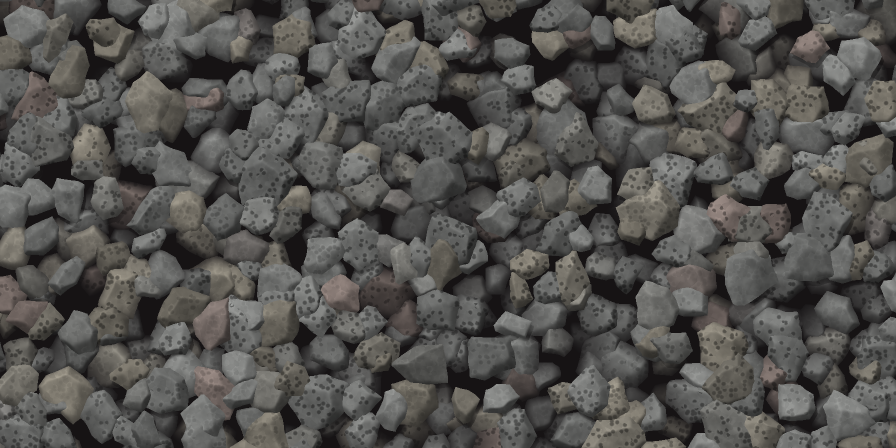
Give the GLSL for this texture, as a WebGL 1 fragment shader.

```glsl
precision highp float;
uniform vec2 u_resolution;

const float TAU = 6.28319;
const float STONES_HIGH = 11.5;
const vec3 LIGHT = vec3(-0.25, 0.55, 0.8);
const vec3 GREY = vec3(0.99, 1.0, 0.985);
const vec3 BEIGE = vec3(1.06, 1.02, 0.93);
const vec3 RUST = vec3(1.02, 0.92, 0.88);
const vec3 GAP = vec3(0.085, 0.075, 0.08);

struct Stone {
  float height;
  vec2 slope;
  vec3 seed;
};

vec3 hash3(vec2 p) {
  vec3 q = fract(p.xyx * vec3(0.1031, 0.103, 0.0973));
  q += dot(q, q.yxz + 33.33);
  return fract((q.xxy + q.yzz) * q.zyx);
}

// Layered, turned sines
vec2 waves(vec2 p) {
  vec2 sum = vec2(0.0);
  float amp = 0.5;
  for (int i = 0; i < 4; i++) {
    p = mat2(1.3, 1.1, -1.1, 1.3) * p + 1.7;
    sum += amp * sin(p + 1.3 * sin(p.yx));
    amp *= 0.65;
  }
  return sum;
}

// Cellular grains: distance to the nearest, and its random value
vec2 grains(vec2 p) {
  vec2 cell = floor(p);
  vec2 nearest = vec2(9.0, 0.0);
  for (int y = -1; y <= 1; y++) {
    for (int x = -1; x <= 1; x++) {
      vec2 id = cell + vec2(float(x), float(y));
      vec3 r = hash3(id + 41.0);
      float d = length(id + r.xy - p);
      if (d < nearest.x) nearest = vec2(d, r.z);
    }
  }
  return nearest;
}

// Faceted rock: height, slope, and distance inside its outline
vec4 rock(vec2 q, vec3 seed, float radius, float aspect) {
  float blend = 26.0;
  float outline = 9.0;
  vec2 tilt = (seed.yz - 0.5) * 0.9;
  float sum = exp(-blend * (0.45 * radius + dot(q, tilt)));
  vec2 slope = tilt * sum;
  for (int i = 0; i < 7; i++) {
    vec3 r = hash3(seed.xy * 91.0 + float(i) * 7.3);
    float a = (float(i) + 0.8 * r.x) * TAU / 7.0;
    float reach = radius * length(vec2(cos(a), aspect * sin(a)));
    vec2 dir = vec2(cos(a + seed.x * TAU), sin(a + seed.x * TAU));
    float inside = reach * (0.78 + 0.3 * r.y) - dot(q, dir);
    float steep = mix(0.7, 2.4, r.z);
    float w = exp(min(-blend * (inside * steep + 0.04), 40.0));
    outline = min(outline, inside);
    slope -= dir * steep * w;
    sum += w;
  }
  return vec4(-log(sum) / blend, slope / sum, outline);
}

// Topmost stone of two scattered layers
Stone pile(vec2 p) {
  Stone top = Stone(0.0, vec2(0.0), vec3(0.5));
  p += 0.045 * waves(p * 1.6);
  for (int layer = 0; layer < 2; layer++) {
    vec2 shifted = p + float(layer) * vec2(37.5, 53.4);
    for (int y = -1; y <= 1; y++) {
      for (int x = -1; x <= 1; x++) {
        vec2 id = floor(shifted) + vec2(float(x), float(y));
        vec3 place = hash3(id + 7.0);
        vec3 seed = hash3(id + 113.0);
        vec2 q = shifted - id - 0.5 - (place.xy - 0.5) * 0.7;
        float radius = mix(0.48, 0.82, seed.z * seed.z);
        if (dot(q, q) < 1.4 * radius * radius) {
          vec4 r = rock(q, seed, radius, mix(0.55, 0.95, seed.y));
          float height = place.z * 0.7 + r.x;
          if (r.w > 0.0 && height > top.height) top = Stone(height, r.yz, seed);
        }
      }
    }
  }
  return top;
}

vec3 gravel(vec2 uv) {
  vec2 p = uv * STONES_HIGH + 20.0;
  Stone s = pile(p);

  // Mineral tone and dark specks
  vec2 patches = waves(p * 2.3 + s.seed.xy * 40.0);
  vec2 grain = grains(uv * 95.0 + s.seed.yz * 50.0);
  float tone = mix(0.4, 0.53, fract(s.seed.z * 7.7 + s.seed.x));
  float speckled = smoothstep(0.15, 0.7, fract(s.seed.x * 13.0));
  float speck = step(0.68, grain.y + 0.12 * patches.x) * smoothstep(0.65, 0.25, grain.x);
  tone *= 1.0 + 0.06 * patches.y + 0.14 * (grain.y - 0.5);
  tone *= 1.0 - speck * mix(0.08, 0.4, speckled);
  float kind = fract(s.seed.y * 17.0 + s.seed.z);
  vec3 tint = mix(GREY, BEIGE, smoothstep(0.6, 0.9, kind));
  tint = mix(tint, RUST, smoothstep(0.07, 0.04, kind));

  // Soft light, cast shade and dark crevices
  vec2 slope = s.slope + 0.16 * waves(p * 4.0);
  float diffuse = max(dot(normalize(vec3(-slope, 1.0)), LIGHT), 0.0);
  float blocker = pile(p + LIGHT.xy * 0.22).height - s.height;
  float shade = 1.0 - 0.5 * smoothstep(0.08, 0.5, blocker);
  float open = smoothstep(0.0, 0.65, s.height);
  vec3 lit = tint * tone * (0.45 + 0.65 * diffuse) * shade;
  return mix(GAP, lit, open);
}

void main() {
  vec3 color = vec3(0.0);
  for (int i = 0; i < 4; i++) {
    vec2 corner = vec2(mod(float(i), 2.0), floor(float(i) / 2.0));
    color += gravel((gl_FragCoord.xy + 0.5 * corner - 0.25) / u_resolution.y);
  }
  gl_FragColor = vec4(color / 4.0, 1.0);
}
```
